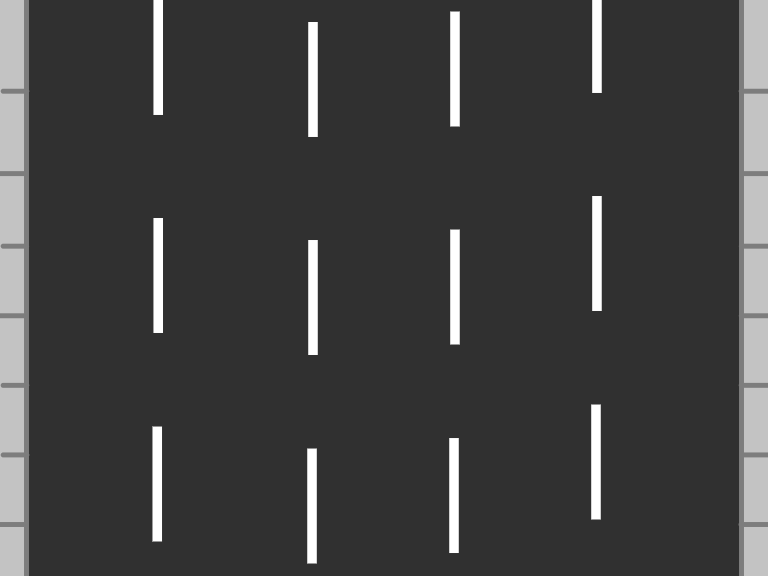
Reproduce this pattern procedurally as a Shadertoy shader.

```glsl
#define LANES 4
#define ROWS 3
#define JOINTS 7
#define DASH_HALF vec2(0.0083, 0.0998)
#define LANE_STEP 0.2465
#define ROW_STEP 0.362
#define JOINT_STEP 0.1208
#define CURB_X 0.046
#define LINE_HALF 0.0043
#define WEAR 0.0017

const vec3 ASPHALT = vec3(0.19);
const vec3 PAVING = vec3(0.765);
const vec3 STONE = vec3(0.49);
const vec3 PAINT = vec3(1.0);

// Dash offset along the road, lane by lane
const float LANE_PHASE[LANES] = float[](0.0, -0.0382, -0.02, 0.0382);

float hash(vec2 p) {
    vec3 q = fract(vec3(p.xyx) * 0.1031);
    q += dot(q, q.yzx + 33.33);
    return fract((q.x + q.y) * q.z);
}

float box(vec2 p, vec2 halfSize) {
    vec2 q = abs(p) - halfSize;
    return length(max(q, 0.0)) + min(max(q.x, q.y), 0.0);
}

// Horizontal stroke with round ends
float stroke(vec2 p, float x0, float x1, float radius) {
    return length(vec2(p.x - clamp(p.x, x0, x1), p.y)) - radius;
}

float coverage(float dist) {
    return clamp(0.5 - dist * iResolution.y, 0.0, 1.0);
}

// Painted lane dashes; the first lane is wider and the top row sits higher
float laneDashes(vec2 p) {
    float dist = 1e3;
    for (int row = 0; row < ROWS; row++) {
        for (int lane = 0; lane < LANES; lane++) {
            vec2 center = vec2(0.2969, 0.1597) + vec2(lane, row) * vec2(LANE_STEP, ROW_STEP);
            center.x -= lane == 0 ? 0.0222 : 0.0;
            center.x -= row == 0 ? WEAR : 0.0;
            center.y += LANE_PHASE[lane] + (row == 2 ? 0.0165 : 0.0);
            dist = min(dist, box(p - center, DASH_HALF));
        }
    }
    return dist;
}

// Paving joints, spreading apart near the top
float pavingJoints(vec2 p, float side) {
    float dist = 1e3;
    for (int i = 0; i < JOINTS; i++) {
        float n = float(i);
        float y = 0.0894 + JOINT_STEP * n + 0.0052 * pow(max(n - 4.0, 0.0), 2.4);
        float rnd = hash(vec2(n, side));
        float start = side < 0.5 && rnd > 0.5 ? 0.0055 : -0.01;
        float end = CURB_X + WEAR * (rnd - 0.5);
        dist = min(dist, stroke(p - vec2(0.0, y), start, end, LINE_HALF));
    }
    return dist;
}

void mainImage(out vec4 fragColor, in vec2 fragCoord) {
    vec2 p = fragCoord / iResolution.y;
    float width = iResolution.x / iResolution.y;
    float side = step(0.5 * width, p.x);
    vec2 edge = vec2(min(p.x, width - p.x), p.y);

    // Road and mirrored sidewalks
    vec3 color = mix(ASPHALT, PAVING, coverage(edge.x - CURB_X));

    // Curb lines and joints
    float curb = abs(edge.x - CURB_X) - LINE_HALF;
    color = mix(color, STONE, coverage(min(curb, pavingJoints(edge, side))));

    // Lane markings
    color = mix(color, PAINT, coverage(laneDashes(p)));

    fragColor = vec4(color, 1.0);
}
```
